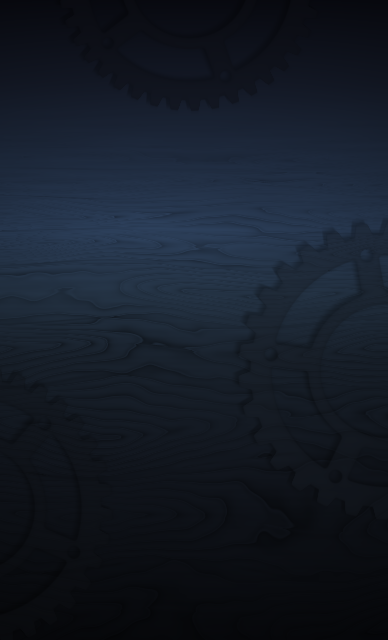
This background is drawn by a Shadertoy shader. Its source:

```glsl
// Dim blue wooden boards under a soft band of light, with three faint chain gears.
// The grain is contour lines of folded rows bent by gradient noise; each gear is
// a distance function with teeth, slots and bolt holes repeated by angle.

const float TAU = 6.2831853;

float hash1(float n) {
    return fract(sin(n * 127.1) * 4375.85);
}

vec2 hashGradient(vec2 cell) {
    float a = TAU * fract(sin(dot(cell, vec2(127.1, 311.7))) * 4375.85);
    return vec2(cos(a), sin(a));
}

float gradientNoise(vec2 p) {
    vec2 i = floor(p), f = p - i;
    vec2 u = f * f * f * (f * (f * 6.0 - 15.0) + 10.0);
    float a = dot(hashGradient(i), f);
    float b = dot(hashGradient(i + vec2(1, 0)), f - vec2(1, 0));
    float c = dot(hashGradient(i + vec2(0, 1)), f - vec2(0, 1));
    float d = dot(hashGradient(i + vec2(1, 1)), f - vec2(1, 1));
    return mix(mix(a, b, u.x), mix(c, d, u.x), u.y);
}

// Vertical light: dark top, blue band, near black floor
vec3 backdrop(vec2 p) {
    vec4 stops[8] = vec4[8](
        vec4(0.030, 0.035, 0.060, 0.00), vec4(0.075, 0.095, 0.145, 0.13),
        vec4(0.125, 0.175, 0.255, 0.26), vec4(0.165, 0.235, 0.335, 0.36),
        vec4(0.145, 0.205, 0.275, 0.46), vec4(0.100, 0.135, 0.180, 0.56),
        vec4(0.065, 0.082, 0.112, 0.74), vec4(0.025, 0.030, 0.042, 1.00));
    float depth = 1.0 - p.y;
    vec3 col = stops[0].rgb;
    for (int i = 1; i < 8; i++) {
        float k = clamp((depth - stops[i - 1].w) / (stops[i].w - stops[i - 1].w), 0.0, 1.0);
        col = mix(col, stops[i].rgb, k);
    }
    vec2 toGlow = (p - vec2(0.20, 0.645)) / vec2(0.16, 0.05);
    return col + vec3(0.012, 0.018, 0.026) * exp(-dot(toGlow, toGlow));
}

// Darkness of the grain: nested tongues in rows that narrow with distance
float woodGrain(vec2 p) {
    float depth = 1.0 - p.y;
    float row = 4.5 * log(max(depth - 0.1, 0.04)) + 0.1;
    row += 0.4 * gradientNoise(vec2(p.x * 3.0, row * 0.9));
    float id = floor(row);
    float fold = abs(fract(row) - 0.5) * 2.0;
    float rounded = sqrt(fold * fold + 0.012);
    float bend = cos((p.x - 0.25 + 0.5 * (hash1(id) - 0.5)) * 9.0);
    float height = rounded * 4.5 + 2.6 * bend * (1.0 - fold);
    height += 1.1 * gradientNoise(vec2(p.x * 9.0, row * 2.2));
    height += 0.3 * gradientNoise(vec2(p.x * 28.0, row * 5.0));

    float width = fwidth(height);
    float t = fract(height);
    float line = exp(-5.0 * t) * smoothstep(0.0, clamp(width, 0.04, 0.6), t);
    line += 0.35 * smoothstep(0.75, 1.0, t) * (1.0 - smoothstep(0.93, 1.0, t));
    line *= 1.0 - smoothstep(0.4, 1.1, width);
    float seam = smoothstep(0.93, 1.0, fold) * (0.5 + gradientNoise(vec2(p.x * 5.0, 0.37)));
    float patchy = 0.7 + 0.7 * gradientNoise(vec2(p.x * 3.5, row * 1.3));
    return (line * patchy + 0.4 * seam) * smoothstep(0.16, 0.42, depth);
}

// Signed distance to a toothed ring with five arms
float gearDistance(vec2 p, float radius, float teeth, float phase) {
    float r = length(p), a = atan(p.y, p.x) - phase;
    float tooth = smoothstep(-0.6, 0.6, cos(a * teeth));
    float body = max(r - radius * (0.92 + 0.08 * tooth), 0.45 * radius - r);
    float sector = TAU / 5.0;
    float armAngle = mod(a + 0.5 * sector, sector) - 0.5 * sector;
    vec2 q = r * vec2(cos(armAngle), sin(armAngle));
    vec2 slotEdge = vec2(abs(r - 0.655 * radius) - 0.10 * radius, 0.10 * radius - abs(q.y));
    float slot = length(max(slotEdge, 0.0)) + min(max(slotEdge.x, slotEdge.y), 0.0);
    slot -= 0.025 * radius;
    float bolt = length(q - vec2(0.79 * radius, 0.0)) - 0.045 * radius;
    return max(body, -min(slot, bolt));
}

// Lays a translucent gear with a soft shadow and a dark rim over the colour
vec3 addGear(vec3 col, vec2 p, float radius, float teeth, float phase, vec3 tint, float opacity) {
    float aa = 1.0 / iResolution.y;
    float d = gearDistance(p, radius, teeth, phase);
    float shadowDistance = gearDistance(p + vec2(0.006, -0.005), radius, teeth, phase);
    float body = 1.0 - smoothstep(-aa, aa, d);
    float shadow = (1.0 - smoothstep(-0.005, 0.007, shadowDistance)) * (1.0 - body);
    float rim = exp(-abs(d) * 350.0);
    col *= 1.0 - 0.24 * shadow;
    col = mix(col, tint, opacity * body);
    return col * (1.0 - 0.10 * rim);
}

void mainImage(out vec4 fragColor, in vec2 fragCoord) {
    vec2 p = fragCoord / iResolution.y;
    vec3 col = backdrop(p);

    // Wood surface
    float streak = gradientNoise(vec2(p.x * 7.0, p.y * 130.0));
    col *= 1.0 + 0.07 * streak * (1.0 - smoothstep(0.7, 0.92, p.y));
    col *= 1.0 - 0.48 * clamp(woodGrain(p), 0.0, 1.0);

    // Gears: above, right and lower left
    col = addGear(col, p - vec2(0.297, 1.033), 0.206, 40.0, -1.22, vec3(0.050, 0.056, 0.080), 0.45);
    col = addGear(col, p - vec2(0.605, 0.420), 0.232, 30.0, 3.00, vec3(0.090, 0.110, 0.140), 0.36);
    col = addGear(col, p - vec2(-0.045, 0.206), 0.221, 35.0, 0.85, vec3(0.062, 0.073, 0.092), 0.30);

    // Darkened sides
    float side = abs(fragCoord.x / iResolution.x - 0.48) * 2.0;
    col *= 1.0 - 0.12 * side * side;
    fragColor = vec4(col, 1.0);
}
```
